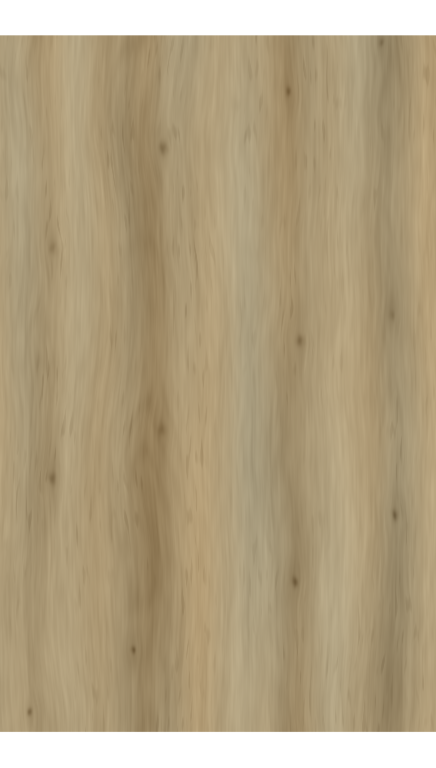
Reproduce this texture procedurally as a Shadertoy shader.

```glsl
#define DARK_WOOD vec3(0.525, 0.448, 0.318)
#define LIGHT_WOOD vec3(0.752, 0.682, 0.540)
#define WARM_TINT vec3(0.018, -0.004, -0.022)
#define MARGIN vec2(0.047, 0.954)
#define BAND_CENTRES vec4(0.052, 0.188, 0.380, 0.507)
#define BAND_WIDTHS vec4(0.020, 0.040, 0.024, 0.024)
#define BAND_DEPTHS vec4(0.26, 0.44, 0.36, 0.34)
#define KNOT_COUNT 12
#define KNOT_SIZE vec2(0.0055, 0.0100)
#define FIBRE_CONTRAST 0.30
#define PORE_CONTRAST 0.20

vec2 hash2(vec2 p) {
    p = vec2(dot(p, vec2(127.1, 311.7)), dot(p, vec2(269.5, 183.3)));
    return fract(sin(p) * 43758.545);
}

float gradientNoise(vec2 p) {
    vec2 cell = floor(p), f = fract(p);
    vec2 u = f * f * f * (f * (f * 6.0 - 15.0) + 10.0);
    vec2 e = vec2(0.0, 1.0);
    float a = dot(hash2(cell) * 2.0 - 1.0, f);
    float b = dot(hash2(cell + e.yx) * 2.0 - 1.0, f - e.yx);
    float c = dot(hash2(cell + e.xy) * 2.0 - 1.0, f - e.xy);
    float d = dot(hash2(cell + e.yy) * 2.0 - 1.0, f - e.yy);
    return mix(mix(a, b, u.x), mix(c, d, u.x), u.y);
}

float fbm(vec2 p) {
    float sum = 0.0, weight = 1.0;
    for (int i = 0; i < 4; i++) {
        sum += weight * gradientNoise(p);
        p = p * vec2(2.1, 1.8) + 17.3;
        weight *= 0.6;
    }
    return sum;
}

// Darkness of the knots; also bends the grain around them
float knots(inout vec2 grain) {
    float dark = 0.0;
    vec2 p = grain;
    for (int i = 0; i < KNOT_COUNT; i++) {
        vec2 h = hash2(vec2(float(i) + 3.0, 7.0));
        vec2 centre = vec2(BAND_CENTRES[i % 4] + 0.05 * (h.x - 0.5),
                           (float(i) + h.y) / float(KNOT_COUNT));
        vec2 q = (p - centre) / (KNOT_SIZE * mix(0.5, 1.1, h.x));
        q.x += 0.5 * gradientNoise(p * vec2(150.0, 70.0));
        float r2 = dot(q, q);
        grain.x -= 0.5 * (p.x - centre.x) * exp(-0.12 * r2);
        float core = exp(-1.6 * r2);
        float halo = exp(-0.5 * q.x * q.x - 0.06 * q.y * q.y);
        dark += mix(0.25, 0.65, h.y) * core + 0.16 * halo;
    }
    return dark;
}

// Broad dark bands with arched growth rings along their hearts
float bands(vec2 p) {
    float dark = 0.0;
    for (int i = 0; i < 4; i++) {
        float seed = float(i) * 9.7;
        float d = (p.x - BAND_CENTRES[i]) / BAND_WIDTHS[i];
        d += 0.5 * gradientNoise(vec2(seed, p.y * 4.0));
        float mask = exp(-0.8 * d * d);
        float depth = 1.0 + 0.8 * gradientNoise(vec2(p.x * 12.0, p.y * 3.5 + seed));
        float phase = 55.0 * p.y + 9.0 * d * d + 9.0 * gradientNoise(vec2(p.x * 25.0 + seed, p.y * 5.0));
        float rings = pow(0.5 + 0.5 * sin(phase), 2.0) - 0.4;
        float patches = smoothstep(-0.15, 0.3, gradientNoise(vec2(seed, p.y * 5.0 + 2.0)));
        dark += mask * (BAND_DEPTHS[i] * depth + 0.12 * rings * patches);
    }
    return dark;
}

void mainImage(out vec4 fragColor, in vec2 fragCoord) {
    vec2 p = fragCoord / iResolution.y;
    vec2 grain = p;
    float knotDark = knots(grain);

    // Slow sideways wander of the grain
    grain.x += 0.022 * gradientNoise(vec2(p.x * 5.0, p.y * 3.0 + 4.0));
    grain.x += 0.005 * gradientNoise(vec2(p.x * 16.0, p.y * 9.0));

    // Streaks from wide to hair-fine
    float streaks = fbm(grain * vec2(28.0, 1.8));
    float fibres = fbm(grain * vec2(110.0, 6.0) + 31.0);
    float hairs = gradientNoise(grain * vec2(270.0, 24.0));

    // Short dark pores, gathered in patches
    float pore = smoothstep(0.16, 0.42, gradientNoise(grain * vec2(210.0, 26.0) + 53.0));
    pore *= smoothstep(-0.25, 0.3, gradientNoise(grain * vec2(22.0, 4.0) + 8.0));

    float tone = 0.76 - bands(grain) - knotDark;
    tone += 0.22 * streaks + FIBRE_CONTRAST * 0.6 * fibres + FIBRE_CONTRAST * 0.5 * hairs;
    tone -= PORE_CONTRAST * pore;

    vec3 wood = mix(DARK_WOOD, LIGHT_WOOD, clamp(tone, -0.6, 1.1));
    wood += WARM_TINT * 2.0 * gradientNoise(grain * vec2(17.0, 1.5) + 70.0);

    // White margins above and below the board
    float edge = 0.75 / iResolution.y;
    float board = smoothstep(MARGIN.x - edge, MARGIN.x + edge, p.y)
                * (1.0 - smoothstep(MARGIN.y - edge, MARGIN.y + edge, p.y));
    fragColor = vec4(mix(vec3(1.0), wood, board), 1.0);
}
```
